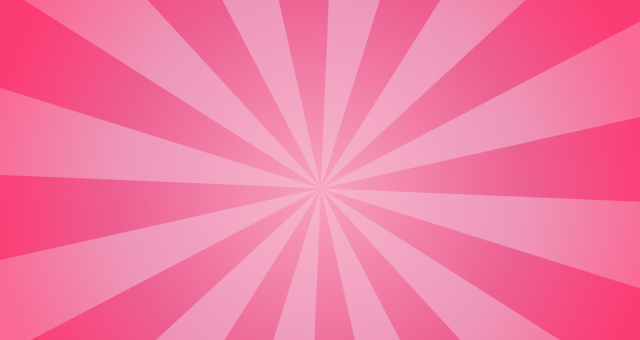
Reproduce this background procedurally as a WebGL 1 fragment shader.

```glsl
precision highp float;
// Pink sunburst: twelve pale rays alternate with deeper gaps around a low hub.
// Rays come from a folded polar angle; each set is shaded by its own
// three-stop radial gradient that grows hotter toward the canvas edges.

uniform vec2 u_resolution;

const float TAU = 6.2831853;
const float RAY_COUNT = 12.0;
const float RAY_START = 12.6 / 360.0;       // first ray edge, in turns
const vec2 HUB = vec2(0.5013, 0.446);       // fraction of the canvas

const vec3 GAP_INNER = vec3(0.968, 0.635, 0.750);
const vec3 GAP_MIDDLE = vec3(0.930, 0.375, 0.570);
const vec3 GAP_OUTER = vec3(0.990, 0.235, 0.455);
const vec3 RAY_INNER = vec3(0.970, 0.705, 0.800);
const vec3 RAY_MIDDLE = vec3(0.932, 0.585, 0.720);
const vec3 RAY_OUTER = vec3(0.975, 0.410, 0.580);

// Blends three colours with stops at the hub, middle and outer radius.
vec3 radialGradient(vec3 inner, vec3 middle, vec3 outer, float radius) {
  vec3 nearColor = mix(inner, middle, clamp(radius / 0.60, 0.0, 1.0));
  return mix(nearColor, outer, clamp((radius - 0.60) / 0.39, 0.0, 1.0));
}

// Signed arc distance to the nearest ray edge, positive inside a ray.
float rayDistance(vec2 offset, float count, float start) {
  float phase = (atan(offset.y, offset.x) / TAU - start) * count;
  float fromAxis = abs(fract(phase + 0.25) - 0.5);
  return (0.25 - fromAxis) * TAU / count * length(offset);
}

void main() {
  // Distances are measured in canvas heights.
  vec2 offset = (gl_FragCoord.xy - HUB * u_resolution) / u_resolution.y;
  float radius = length(offset);
  float pixel = 1.0 / u_resolution.y;

  // Ray coverage, softened at the edges and fading into the hub
  float edge = rayDistance(offset, RAY_COUNT, RAY_START);
  float ray = smoothstep(-0.75 * pixel, 0.75 * pixel, edge);
  ray *= mix(0.35, 1.0, smoothstep(0.004, 0.018, radius));

  vec3 gapColor = radialGradient(GAP_INNER, GAP_MIDDLE, GAP_OUTER, radius);
  vec3 rayColor = radialGradient(RAY_INNER, RAY_MIDDLE, RAY_OUTER, radius);
  gl_FragColor = vec4(mix(gapColor, rayColor, ray), 1.0);
}
```
